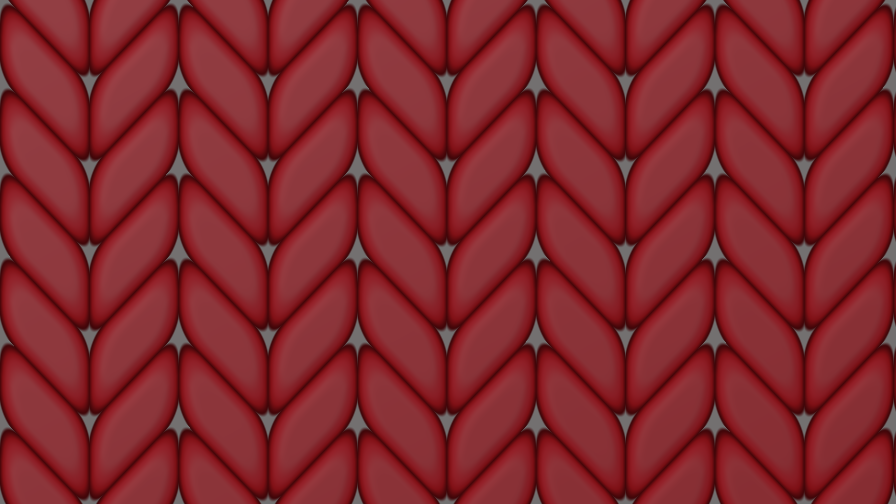
This pattern is drawn by a Shadertoy shader. Its source:

```glsl
const vec2 STITCH = vec2(0.3546, 0.1683);  // column and row spacing
const float SLOPE = 1.04;                  // rise of each leaf away from the spine

float softMin(float a, float b, float k)
{
    float h = max(k - abs(a - b), 0.0) / k;
    return min(a, b) - 0.25 * k * h * h;
}

// Depth inside one slanted leaf: x runs outward from the spine, y upward
float leafDepth(vec2 q)
{
    float across = q.y - SLOPE * q.x;
    float slanted = (0.5 * STITCH.y - abs(across)) / sqrt(1.0 + SLOPE * SLOPE);
    float outer = 0.5 * STITCH.x - q.x - 0.08 * max(across, 0.0);
    return softMin(slanted, min(q.x, outer), 0.04);
}

float puff(float depth)
{
    return smoothstep(0.0, 0.035, depth);
}

vec3 yarnColour(float depth)
{
    vec3 c = mix(vec3(0.24, 0.02, 0.03), vec3(0.50, 0.06, 0.08), smoothstep(-0.002, 0.007, depth));
    c = mix(c, vec3(0.55, 0.12, 0.15), smoothstep(0.004, 0.014, depth));
    return mix(c, vec3(0.55, 0.21, 0.23), smoothstep(0.011, 0.028, depth));
}

void mainImage(out vec4 fragColor, in vec2 fragCoord)
{
    vec2 p = fragCoord / iResolution.y;
    vec2 uv = fragCoord / iResolution.xy;

    // Mirror each column about its spine, then wrap along the slanted rows
    float x = (fract(p.x / STITCH.x) - 0.5) * STITCH.x;
    vec2 q = vec2(abs(x), p.y - 0.158);
    float row = floor((q.y - SLOPE * q.x) / STITCH.y);
    q.y -= (row + 0.5) * STITCH.y;

    float depth = leafDepth(q);
    vec3 yarn = yarnColour(depth);

    // Soft light from the upper left
    vec2 toLight = 0.01 * vec2(x < 0.0 ? -0.6 : 0.6, 0.8) * vec2(-1.0, 1.0);
    float facingAway = puff(leafDepth(q + toLight)) - puff(depth);
    yarn *= 1.0 - 0.18 * facingAway;

    // Broad sheen that fades toward the lower right
    float sheen = 0.5 * (1.0 - uv.x + uv.y) - 0.5;
    yarn += puff(depth) * sheen * vec3(0.05, 0.07, 0.07);

    // Grey backing shows through where the rounded corners meet
    float pixel = 1.0 / iResolution.y;
    float cover = smoothstep(-pixel, pixel, depth + 0.0025);
    fragColor = vec4(mix(vec3(0.45, 0.44, 0.44), yarn, cover), 1.0);
}
```
